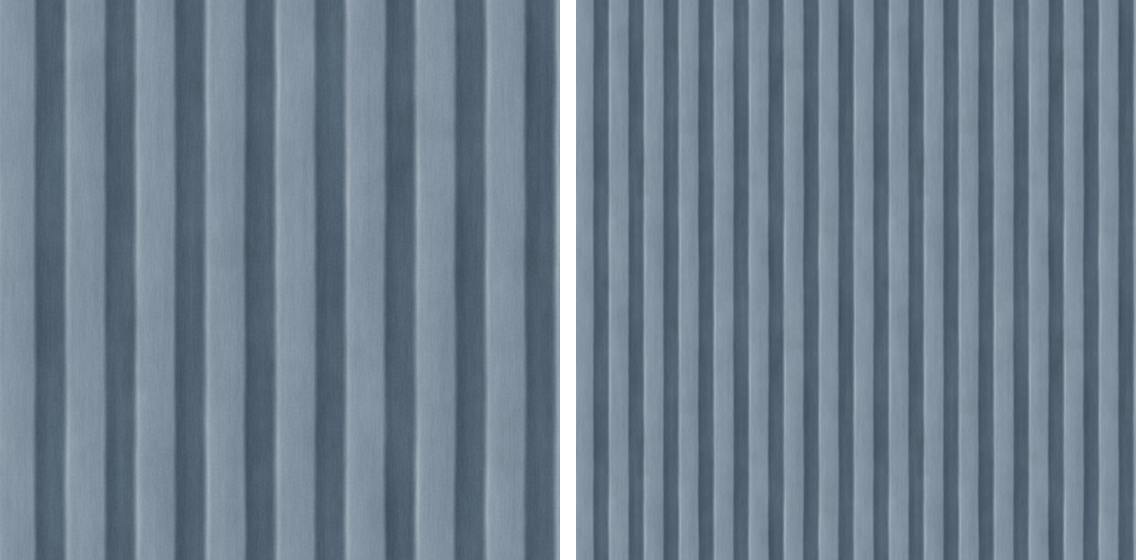
Left: one tile. Right: repeated 2 by 2.
Reproduce this texture procedurally as a three.js fragment shader.

```glsl
varying vec2 vUv;

const float RIBS = 8.0;
const vec3 VALLEY_DARK = vec3(0.275, 0.335, 0.395);
const vec3 VALLEY = vec3(0.325, 0.39, 0.45);
const vec3 FACE = vec3(0.475, 0.535, 0.595);
const vec3 FACE_LIGHT = vec3(0.515, 0.575, 0.63);
const vec3 GLINT = vec3(0.62, 0.675, 0.715);
const vec3 STAIN = vec3(0.27, 0.32, 0.35);

float hash(vec2 p) {
  vec3 q = fract(vec3(p.xyx) * 0.1031);
  q += dot(q, q.yzx + 33.33);
  return fract((q.x + q.y) * q.z);
}

vec2 gradient(vec2 cell, vec2 period, float seed) {
  float angle = 6.28318 * hash(mod(cell, period) + seed);
  return vec2(cos(angle), sin(angle));
}

// Gradient noise that wraps after a whole number of cells
float noise(vec2 uv, vec2 period, float seed) {
  vec2 p = uv * period;
  vec2 i = floor(p);
  vec2 f = p - i;
  vec2 u = f * f * f * (f * (f * 6.0 - 15.0) + 10.0);
  vec2 e = vec2(1.0, 0.0);
  float a = dot(gradient(i, period, seed), f);
  float b = dot(gradient(i + e.xy, period, seed), f - e.xy);
  float c = dot(gradient(i + e.yx, period, seed), f - e.yx);
  float d = dot(gradient(i + e.xx, period, seed), f - e.xx);
  return mix(mix(a, b, u.x), mix(c, d, u.x), u.y);
}

float fbm(vec2 uv, vec2 period, float seed) {
  float sum = 0.0;
  float amplitude = 0.6;
  for (int i = 0; i < 4; i++) {
    sum += amplitude * noise(uv, period, seed);
    period *= 2.0;
    amplitude *= 0.5;
    seed += 17.0;
  }
  return sum;
}

// Signed distance along the rib phase, wrapped to -0.5..0.5
float wrapped(float phase, float center) {
  return fract(phase - center + 0.5) - 0.5;
}

// One on the raised face, zero in the valley
float faceMask(float phase) {
  float fall = 1.0 - smoothstep(0.455, 0.545, phase);
  float rise = smoothstep(0.87, 0.975, phase);
  return max(fall, rise);
}

// Bright rolled edge: a narrow core with a wider spill onto the face
float glint(float phase, float center) {
  float d = wrapped(phase, center);
  float core = exp(-d * d / 0.0009);
  float spill = exp(-max(d, 0.0) / 0.07) * smoothstep(-0.07, 0.02, d);
  return 0.65 * core + 0.3 * spill;
}

vec3 ribColor(float phase, float tone) {
  vec3 valley = mix(VALLEY_DARK, VALLEY, smoothstep(0.5, 0.76, phase) * 0.75 + tone);
  vec3 face = mix(FACE_LIGHT, FACE, smoothstep(0.08, 0.48, phase) * 0.75 - tone);
  return mix(valley, face, faceMask(phase));
}

void main() {
  // Ribs with slightly uneven folds
  float wobble = 0.03 * fbm(vUv, vec2(8.0, 5.0), 3.0);
  float phase = fract(vUv.x * RIBS + wobble);
  float tone = 0.15 + 0.9 * fbm(vUv, vec2(8.0, 3.0), 41.0);
  vec3 color = ribColor(phase, tone);

  // Glint strength drifts along each edge
  float strength = 0.85 + 0.7 * noise(vUv, vec2(16.0, 4.0), 83.0);
  color = mix(color, GLINT, clamp(glint(phase, 0.978) * strength, 0.0, 1.0));

  // Dark stains settled in the valleys
  float stain = smoothstep(0.12, 0.45, fbm(vUv, vec2(6.0, 5.0), 127.0));
  color = mix(color, STAIN, stain * mix(0.45, 0.08, faceMask(phase)));

  // Drawn-metal streaks, cloudy weathering and fine grain
  float streaks = fbm(vUv, vec2(72.0, 4.0), 211.0);
  float brushing = noise(vUv, vec2(250.0, 36.0), 307.0);
  float clouds = fbm(vUv, vec2(12.0, 9.0), 401.0);
  float grain = noise(vUv, vec2(240.0, 200.0), 503.0);
  color += 0.035 * streaks + 0.022 * brushing + 0.025 * clouds + 0.022 * grain;

  // Sparse warm specks
  float speck = smoothstep(0.5, 0.7, noise(vUv, vec2(110.0, 90.0), 607.0));
  color -= speck * vec3(0.02, 0.03, 0.045);

  gl_FragColor = vec4(color, 1.0);
}
```
